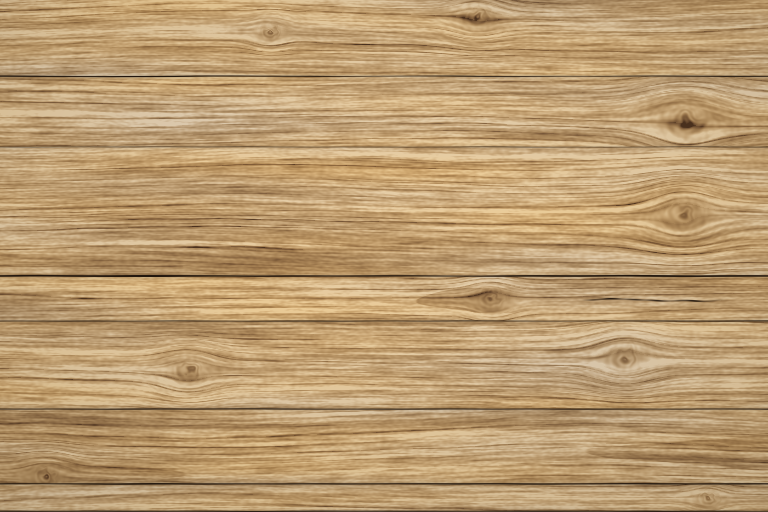
A Shadertoy shader for this texture:

```glsl
// Weathered wooden planks lying horizontally, with grain, stains, knots and dark seams.

// Tones from deep grain to pale wood
const vec3 WOOD[6] = vec3[6](
    vec3(0.29, 0.19, 0.115), vec3(0.47, 0.34, 0.215), vec3(0.58, 0.44, 0.28),
    vec3(0.68, 0.54, 0.36), vec3(0.78, 0.65, 0.47), vec3(0.88, 0.78, 0.62));
const vec3 GAP = vec3(0.13, 0.085, 0.05);

// Seams: depth from the top, half width, darkness
const vec3 SEAMS[7] = vec3[7](
    vec3(0.149, 0.0010, 0.85), vec3(0.287, 0.0008, 0.5), vec3(0.539, 0.0014, 0.95),
    vec3(0.627, 0.0010, 0.65), vec3(0.799, 0.0012, 0.65), vec3(0.945, 0.0012, 0.9),
    vec3(0.999, 0.0016, 0.8));

// Knots: centre, radius
const vec3 KNOTS[9] = vec3[9](
    vec3(0.932, 0.035, 0.020), vec3(1.338, 0.244, 0.036), vec3(1.334, 0.420, 0.028),
    vec3(0.959, 0.584, 0.018), vec3(1.220, 0.703, 0.025), vec3(0.367, 0.727, 0.022),
    vec3(0.090, 0.932, 0.018), vec3(0.527, 0.064, 0.014), vec3(1.383, 0.974, 0.015));

// Soft stains: centre, radii
const vec4 STAINS[8] = vec4[8](
    vec4(0.60, 0.266, 0.65, 0.012), vec4(0.75, 0.502, 1.10, 0.028),
    vec4(0.30, 0.813, 0.45, 0.014), vec4(0.50, 0.632, 0.55, 0.006),
    vec4(1.32, 0.475, 0.16, 0.018), vec4(0.03, 0.583, 0.07, 0.015),
    vec4(0.35, 0.089, 0.45, 0.005), vec4(1.10, 0.825, 0.70, 0.018));

// Heartwood tongues: tip, signed length, half height
const vec4 TONGUES[3] = vec4[3](
    vec4(1.14, 0.882, 0.50, 0.029), vec4(0.37, 0.922, -0.50, 0.022),
    vec4(0.81, 0.586, 0.25, 0.026));

vec2 gradient(vec2 cell) {
    vec3 q = fract(cell.xyx * vec3(0.1031, 0.1030, 0.0973));
    q += dot(q, q.yzx + 33.33);
    float angle = 6.2832 * fract((q.x + q.y) * q.z);
    return vec2(cos(angle), sin(angle));
}

float noise(vec2 p) {
    vec2 i = floor(p), f = p - i, e = vec2(0.0, 1.0);
    vec2 u = f * f * f * (f * (f * 6.0 - 15.0) + 10.0);
    float low = mix(dot(gradient(i), f), dot(gradient(i + e.yx), f - e.yx), u.x);
    float high = mix(dot(gradient(i + e), f - e), dot(gradient(i + 1.0), f - 1.0), u.x);
    return mix(low, high, u.y);
}

float plankIndex(float depth) {
    float index = 0.0;
    for (int i = 0; i < 7; i++) index += step(SEAMS[i].x, depth);
    return index;
}

// Long thin growth lines with a soft shoulder, fading in and out along their length
float growthLines(vec2 g, float count, float px) {
    float r = g.y * count + 1.6 * noise(vec2(g.x * 0.6, g.y * 14.0))
            + 0.22 * noise(vec2(g.x * 7.0, g.y * 30.0));
    float f = fract(r) - 0.5, id = floor(r);
    float line = 1.0 - smoothstep(0.0, max(0.15, count * px), abs(f));
    float shoulder = step(0.0, f) * (1.0 - 2.0 * f) * (1.0 - 2.0 * f);
    float presence = smoothstep(-0.3, 0.3, noise(vec2(g.x * 0.9, id * 7.31)));
    float breaks = 0.8 + 0.9 * noise(vec2(g.x * 22.0, id * 3.7));
    return presence * (line * breaks + 0.3 * shoulder);
}

float stain(vec2 p, vec4 s) {
    vec2 d = (p - s.xy) / s.zw;
    return exp(-dot(d, d));
}

float tongue(vec2 p, vec4 t) {
    float along = (p.x - t.x) / t.z;
    float halfHeight = t.w * sqrt(clamp(along * 1.6, 0.0, 1.0));
    float edge = halfHeight - abs(p.y - t.y + 0.010 * noise(p * vec2(9.0, 20.0)));
    float fade = smoothstep(0.0, 0.03, along) * (1.0 - smoothstep(0.5, 1.0, along));
    return smoothstep(-0.001, 0.002, edge) * fade * (0.65 + 0.5 * exp(-abs(edge) * 250.0));
}

// Uneven swirl around a small heart
float knotShade(vec2 d, float wobble) {
    float r = length(d * vec2(0.9, 1.1) + vec2(0.25, -0.4) * wobble) + 0.5 * wobble;
    return exp(-r * r * 1.1) * (0.20 + 0.13 * sin(11.0 * r)) + 0.18 * exp(-r * r * 12.0);
}

vec3 woodColor(float tone) {
    float t = clamp(tone, 0.0, 0.999) * 5.0;
    int i = int(t);
    return mix(WOOD[i], WOOD[i + 1], fract(t));
}

void mainImage(out vec4 fragColor, in vec2 fragCoord) {
    float px = 1.0 / iResolution.y;
    vec2 p = vec2(fragCoord.x, iResolution.y - fragCoord.y) * px;
    float plank = plankIndex(p.y);

    // Grain coordinates, bent around the knots of the same plank
    vec2 g = p;
    g.y += 0.024 * noise(vec2(p.x * 1.3, p.y * 4.0 + plank * 5.7));
    float shade = 0.0;
    for (int i = 0; i < 9; i++) {
        vec3 k = KNOTS[i];
        if (plankIndex(k.y) != plank) continue;
        vec2 d = (p - k.xy) / k.z;
        g.y -= (p.y - k.y) * 0.85 * exp(-dot(d * d, vec2(0.12, 0.2)));
        shade += knotShade(d, noise(d * 1.4 + k.xy * 40.0));
    }
    g += plank * vec2(7.3, 0.61);

    // Stains and heartwood, broken up along the grain
    float stains = 0.0;
    for (int i = 0; i < 8; i++) stains += stain(p, STAINS[i]);
    shade += 0.2 * min(stains, 1.2) * (0.8 + 2.0 * noise(g * vec2(2.0, 85.0)));
    for (int i = 0; i < 3; i++) shade += 0.26 * tongue(p, TONGUES[i]);

    // Broad bands, fibres, growth lines and pores
    float tone = 0.84 - shade;
    tone += 0.12 * noise(g * vec2(1.1, 11.0)) + 0.27 * noise(g * vec2(1.3, 52.0));
    tone += 0.30 * noise(g * vec2(4.0, 125.0)) + 0.24 * noise(g * vec2(18.0, 230.0));
    tone += 0.14 * noise(g * vec2(90.0, 260.0));
    float strength = 0.38 + 0.3 * noise(g * vec2(0.7, 9.0));
    tone -= strength * growthLines(g, 60.0, px);
    tone -= 0.5 * strength * growthLines(g + vec2(3.1, 0.37), 97.0, px);
    tone -= 0.22 * smoothstep(0.2, 0.55, noise(g * vec2(9.0, 190.0)));
    vec3 color = woodColor(tone);
    color *= 1.0 + noise(g * vec2(1.5, 17.0)) * vec3(0.05, 0.0, -0.14);

    // Drying crack
    float crackY = 0.586 + 0.006 * noise(vec2(p.x * 14.0, 2.5));
    float crack = smoothstep(1.13, 1.17, p.x) * (1.0 - smoothstep(1.36, 1.43, p.x));
    crack *= 1.0 - smoothstep(0.0003, 0.0003 + 1.3 * px, abs(p.y - crackY));
    crack *= 0.6 + 0.9 * noise(vec2(p.x * 30.0, 8.5));
    color = mix(color, GAP, clamp(crack, 0.0, 1.0));

    // Seams with a soft shadow
    for (int i = 0; i < 7; i++) {
        vec3 s = SEAMS[i];
        float d = abs(p.y - s.x + 0.0012 * noise(vec2(p.x * 7.0, s.x * 91.0)));
        float wear = s.z * (0.9 + 0.6 * noise(vec2(p.x * 5.0, s.x * 57.0)));
        float gap = 1.0 - smoothstep(s.y - 0.5 * px, s.y + 0.7 * px, d);
        color *= 1.0 - 0.2 * wear * exp(-d * 320.0);
        color = mix(color, GAP, clamp(gap * wear, 0.0, 1.0));
    }

    // Light falling off towards the corners
    vec2 c = fragCoord / iResolution.xy - vec2(0.5, 0.58);
    color *= 1.03 - 0.24 * dot(c, c);
    fragColor = vec4(color, 1.0);
}
```
